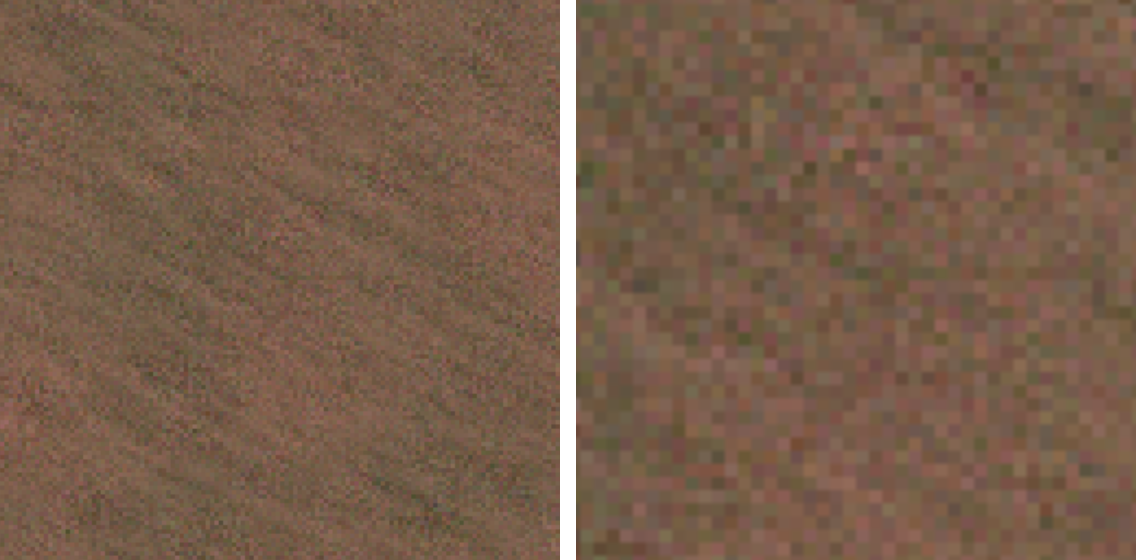
Left: the whole. Right: its middle third, enlarged.
Give the GLSL for this texture, as a Shadertoy shader.

```glsl
vec3 hash3(vec2 p) {
    vec3 q = fract(p.xyx * vec3(0.1031, 0.1030, 0.0973));
    q += dot(q, q.yxz + 33.33);
    return fract((q.xxy + q.yzz) * q.zyx);
}

float gradientNoise(vec2 p) {
    vec2 i = floor(p), f = p - i;
    vec2 u = f * f * f * (f * (f * 6.0 - 15.0) + 10.0);
    vec4 corner;
    for (int k = 0; k < 4; k++) {
        vec2 o = vec2(k & 1, k >> 1);
        float angle = 6.2832 * hash3(i + o + 71.0).x;
        corner[k] = dot(vec2(cos(angle), sin(angle)), f - o);
    }
    return mix(mix(corner.x, corner.y, u.x), mix(corner.z, corner.w, u.x), u.y);
}

// Long fibres falling to the right, bent slightly by a slow warp
float fibres(vec2 uv) {
    vec2 along = vec2(0.88, -0.475);
    vec2 p = vec2(dot(uv, along), dot(uv, vec2(-along.y, along.x)));
    p.y += 0.012 * gradientNoise(uv * 3.0 + 5.0);
    return 0.9 * gradientNoise(p * vec2(3.5, 21.0) + 11.0)
         + 0.9 * gradientNoise(p * vec2(7.0, 43.0) + 37.0)
         + 0.5 * gradientNoise(p * vec2(16.0, 75.0) + 53.0);
}

// One square grain: broad tone, fibre and speckle
vec3 grainColor(vec2 cell) {
    vec2 uv = (cell + 0.5) / 128.0;
    float fibre = fibres(uv);
    float patches = gradientNoise(uv * 2.3 + 19.0) + 0.6 * gradientNoise(uv * 5.0 + 43.0);

    vec3 color = vec3(0.469, 0.362, 0.287);
    color += fibre * vec3(0.064, 0.040, 0.040);
    color += patches * vec3(0.055, 0.010, 0.020);

    // Speckle is quieter in some areas and on the bright fibres
    vec3 speckle = hash3(cell + 7.0) + hash3(cell + 211.0) - 1.0;
    float strength = 1.0 + 0.8 * gradientNoise(uv * 11.0 + 3.0) - 0.35 * fibre;
    color += strength * speckle.x * vec3(0.060, 0.057, 0.050);
    color += strength * speckle.y * vec3(0.058, -0.018, 0.008);
    color += strength * speckle.z * vec3(0.006, -0.008, 0.046);
    return color;
}

void mainImage(out vec4 fragColor, in vec2 fragCoord) {
    vec2 grid = 128.0 * fragCoord / iResolution.y - 0.5;
    vec2 cell = floor(grid);

    // Soft seams between neighbouring grains
    vec2 seam = smoothstep(0.25, 0.75, grid - cell);
    vec3 lower = mix(grainColor(cell), grainColor(cell + vec2(1, 0)), seam.x);
    vec3 upper = mix(grainColor(cell + vec2(0, 1)), grainColor(cell + vec2(1, 1)), seam.x);
    fragColor = vec4(mix(lower, upper, seam.y), 1.0);
}
```
